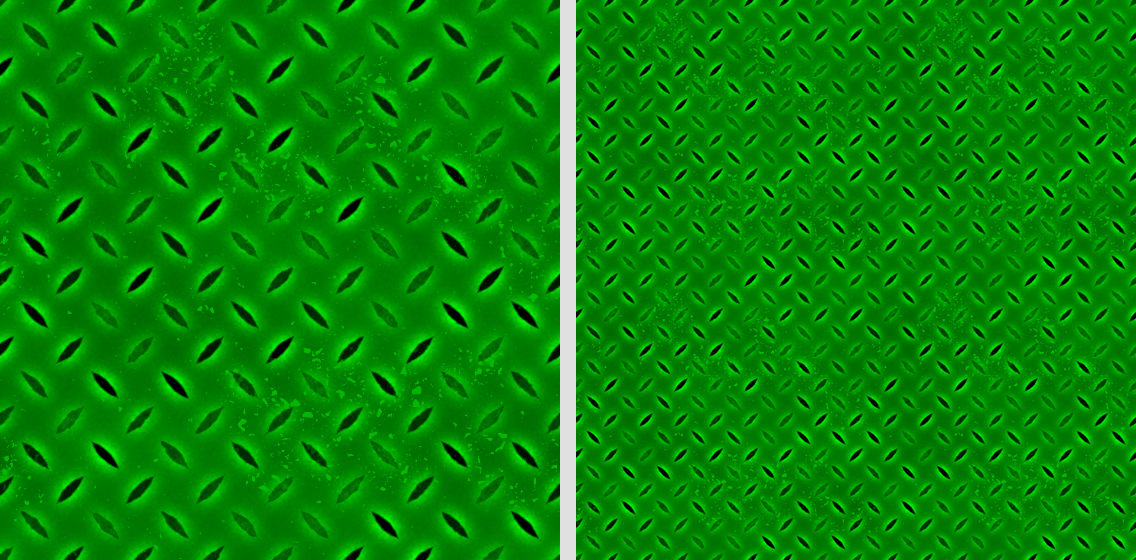
Left: one tile. Right: repeated 2 by 2.
Give the GLSL for this texture, as a Shadertoy shader.

```glsl
// Green tread plate: alternating diagonal lenses with glowing rims, uneven depth and clustered flakes.
#define REPEATS 8.0
#define LENS_HALF_SIZE vec2(0.275, 0.073)
#define GLOW_SIZE vec2(0.25, 0.17)
#define GLOW_FAINT 0.30
#define GLOW_STRONG 0.60
#define BASE_GREEN 0.455
#define WORN_FILL 0.43
#define FLAKE_GREEN 0.74
#define FLAKE_DENSITY 0.55

float hash(vec2 p) {
    vec3 q = fract(p.xyx * 0.1031);
    q += dot(q, q.yzx + 33.33);
    return fract((q.x + q.y) * q.z);
}

// Value noise that wraps after a whole number of cells.
float noise(vec2 p, float period, float seed) {
    vec2 i = floor(p), f = fract(p);
    f = f * f * (3.0 - 2.0 * f);
    vec2 a = mod(i, period) + seed, b = mod(i + 1.0, period) + seed;
    return mix(mix(hash(a), hash(vec2(b.x, a.y)), f.x),
               mix(hash(vec2(a.x, b.y)), hash(b), f.x), f.y);
}

float fbm(vec2 uv, float period, float seed) {
    float sum = 0.0, weight = 0.5;
    for (int i = 0; i < 4; i++) {
        sum += weight * noise(uv * period, period, seed);
        period *= 2.0;
        seed += 17.0;
        weight *= 0.5;
    }
    return sum / 0.9375;
}

// Signed distance to a pointed lens lying along x.
float lensDistance(vec2 p, vec2 halfSize) {
    float radius = dot(halfSize, halfSize) / (2.0 * halfSize.y);
    return length(vec2(p.x, abs(p.y) + radius - halfSize.y)) - radius;
}

// One layer of irregular flakes on a jittered, warped grid.
float flakes(vec2 uv, float count, float density, float seed) {
    vec2 q = uv * count;
    vec2 warp = vec2(noise(q * 2.0, count * 2.0, seed + 5.0),
                     noise(q * 2.0, count * 2.0, seed + 11.0));
    q += 0.7 * (warp - 0.5);
    vec2 id = mod(floor(q), count) + seed;
    vec2 center = 0.35 + 0.3 * vec2(hash(id + 31.0), hash(id + 47.0));
    float size = hash(id + 73.0);
    float radius = mix(0.12, 0.34, size * size);
    float blur = 0.75 * count / iResolution.y;
    float shape = 1.0 - smoothstep(-blur, blur, length(fract(q) - center) - radius);
    return shape * step(hash(id), density);
}

void mainImage(out vec4 fragColor, in vec2 fragCoord) {
    vec2 uv = fragCoord / iResolution.xy;
    vec2 p = uv * REPEATS;
    float grain = noise(uv * 256.0, 256.0, 3.0) - 0.5;
    float rough = fbm(uv, 96.0, 41.0) - 0.5;

    // Mottled base
    float green = BASE_GREEN + 0.13 * (fbm(uv, 5.0, 7.0) - 0.5) + 0.025 * grain;

    // Two interleaved lens grids with opposite slants
    float glow = 0.0, cover = 0.0, fill = 0.0;
    for (int k = 0; k < 2; k++) {
        float odd = float(k);
        vec2 site = p - 0.5 * odd;
        vec2 id = round(site);
        vec2 d = site - id;
        d.y *= 1.0 - 2.0 * odd;
        vec2 q = vec2(d.x + d.y, d.y - d.x) * 0.70711;
        float depth = smoothstep(0.1, 1.0, hash(mod(id, REPEATS) + 19.0 + 50.0 * odd));

        vec2 e = q / GLOW_SIZE;
        glow += mix(GLOW_FAINT, GLOW_STRONG, depth) * exp(-dot(e, e));

        float dist = lensDistance(q, LENS_HALF_SIZE) + mix(0.05, 0.015, depth) * rough;
        float inside = 1.0 - smoothstep(-0.03, 0.014, dist);
        float shade = WORN_FILL * (1.0 - depth) * (1.0 + 0.5 * rough + 0.2 * grain);
        fill = mix(fill, shade, inside);
        cover = max(cover, inside);
    }
    green += glow * (1.0 + 0.25 * grain + 0.3 * rough);
    green = mix(green, fill, cover);

    // Flakes: large ones gather in patches, fine ones also follow the rims
    float patches = smoothstep(0.48, 0.8, fbm(uv, 6.0, 61.0));
    float large = flakes(uv, 52.0, FLAKE_DENSITY * patches, 100.0);
    float medium = flakes(uv, 110.0, FLAKE_DENSITY * (0.02 + 0.5 * patches), 200.0);
    float fine = flakes(uv, 210.0, FLAKE_DENSITY * (0.02 + 0.2 * patches + 0.25 * glow), 300.0);
    float flake = max(large, max(medium, 0.7 * fine)) * (1.0 - 0.7 * cover);
    green = mix(green, max(green + 0.06, FLAKE_GREEN), 0.9 * flake);

    float tint = 0.025 * smoothstep(0.5, 0.9, green);
    fragColor = vec4(tint, clamp(green, 0.0, 1.0), tint, 1.0);
}
```
